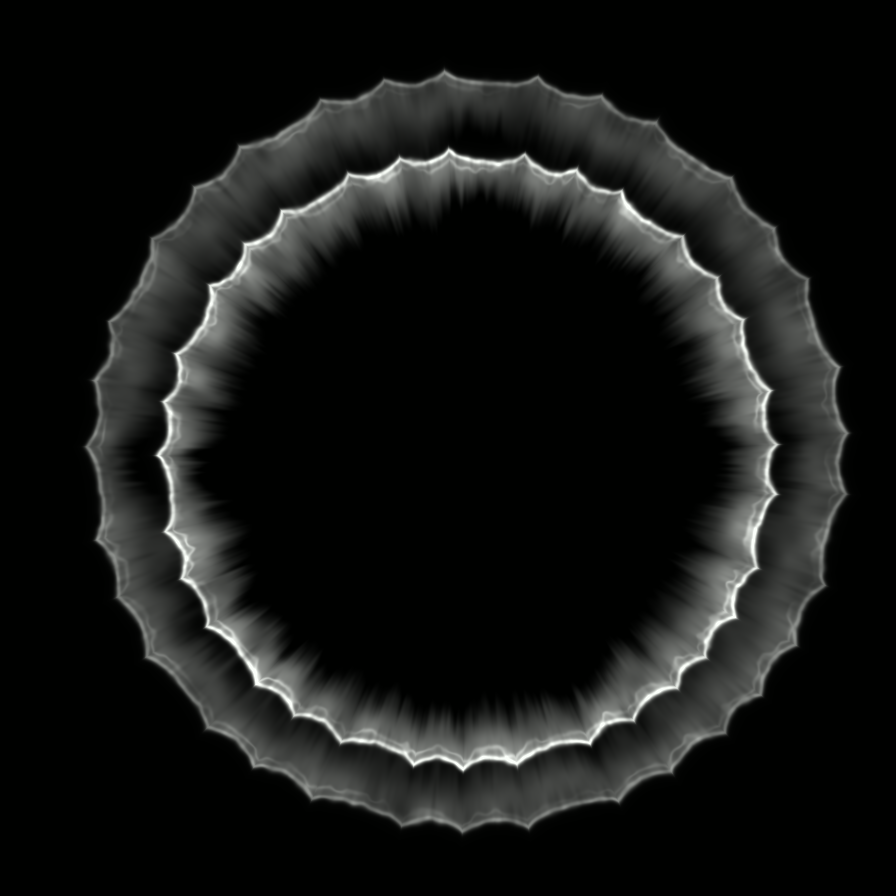
Write a WebGL 2 fragment shader that draws this background.

```glsl
#version 300 es
precision highp float;

uniform vec2 u_resolution;
out vec4 fragColor;

#define TAU 6.2831853
#define SCALLOP_START 0.868   // turn where the scallop sequence begins
#define SCALLOP_PERIOD 0.0925 // turns per group of three spikes
#define SPIKE_HEIGHT 0.014
#define SPIKE_WIDTH 0.0065
#define RIM_WIDTH 0.0034
#define HALO_WIDTH 0.005
#define TINT vec3(0.985, 1.0, 0.98)

float hash(vec2 p) {
    vec3 q = fract(vec3(p.xyx) * 0.1031);
    q += dot(q, q.yzx + 33.33);
    return fract((q.x + q.y) * q.z);
}

// Value noise in (turn, radius) that wraps after a full turn
float polarNoise(float turn, float radius, float around, float along) {
    vec2 p = vec2(turn * around, radius * along);
    vec2 cell = floor(p), f = fract(p);
    f = f * f * (3.0 - 2.0 * f);
    float x0 = mod(cell.x, around), x1 = mod(cell.x + 1.0, around);
    float low = mix(hash(vec2(x0, cell.y)), hash(vec2(x1, cell.y)), f.x);
    float high = mix(hash(vec2(x0, cell.y + 1.0)), hash(vec2(x1, cell.y + 1.0)), f.x);
    return mix(low, high, f.y);
}

// Outward spikes, unevenly spaced in repeating groups of three
float scallop(float turn) {
    float along = fract(SCALLOP_START - turn);
    float t = mod(along, SCALLOP_PERIOD);
    float gap = min(min(t, SCALLOP_PERIOD - t), min(abs(t - 0.0278), abs(t - 0.0533)));
    gap = min(gap, 1.0 - along);
    return SPIKE_HEIGHT * exp(-gap / SPIKE_WIDTH);
}

float bump(float x, float width) {
    return exp(-x * x / (width * width));
}

// Bright rim with a streaked veil fading towards the centre
float veilRing(vec2 p, float radius, float reach, float rimLight, float veilLight) {
    float r = length(p);
    float turn = fract(atan(p.y, p.x) / TAU);
    float streak = polarNoise(turn, r, 260.0, 14.0) * 0.6
                 + polarNoise(turn, r, 520.0, 24.0) * 0.4;
    float cloud = polarNoise(turn, r, 75.0, 32.0);
    float lobes = polarNoise(turn, 0.0, 22.0, 1.0);
    float fray = polarNoise(turn, r, 240.0, 90.0) - 0.5;
    float depth = radius + scallop(turn) - r + fray * 0.003;

    // Shorter veil at the top and at the left
    float notch = bump(turn - 0.245, 0.014) + bump(turn - 0.512, 0.016);
    float span = reach * (0.8 + 0.4 * lobes) * (1.0 - 0.35 * notch);
    float fade = 1.0 - smoothstep(0.15, 1.0, (depth + (streak - 0.5) * 0.026) / span);
    float inside = smoothstep(-0.003, 0.003, depth);
    float veil = inside * fade * (0.45 + 0.55 * streak + 0.55 * cloud);

    // Main rim, a fainter wandering filament behind it and an outer haze
    float rim = bump(depth, RIM_WIDTH) * (0.75 + 0.5 * streak);
    float filament = bump(depth - 0.009 - fray * 0.012, 0.003) * cloud * 0.5;
    float halo = exp(-abs(depth) / HALO_WIDTH) * 0.22;
    return rimLight * (rim + filament + halo) + veilLight * veil;
}

void main() {
    vec2 uv = (gl_FragCoord.xy - 0.5 * u_resolution)
            / min(u_resolution.x, u_resolution.y) + 0.5;
    float outer = veilRing(uv - vec2(0.522, 0.496), 0.411, 0.090, 0.25, 0.27);
    float inner = veilRing(uv - vec2(0.522, 0.487), 0.332, 0.071, 0.52, 0.43);
    float light = min(outer + inner, 1.0);
    fragColor = vec4(light * TINT + vec3(0.0, 0.004, 0.0), 1.0);
}
```
